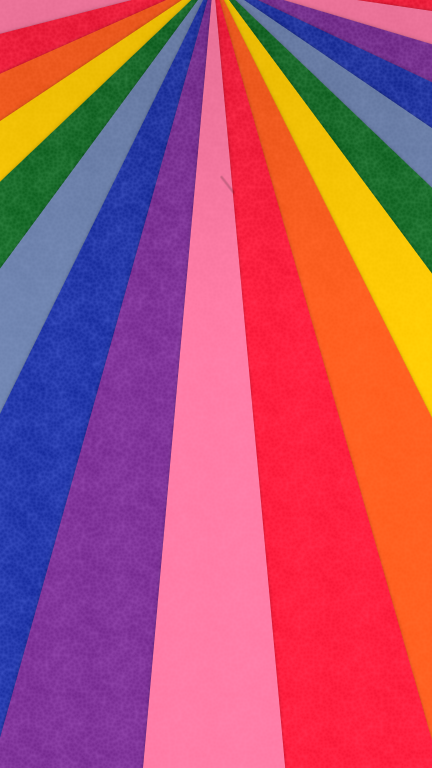
A Shadertoy shader for this background:

```glsl
// A fan of coloured paper strips spreading from a point just above the top edge.
// The angle around that point is turned into a strip number, which picks one of
// eight repeating colours; cellular grain and layered sines give the paper feel.

const vec2 APEX = vec2(0.494, -0.0486);      // in canvas widths, y runs down
const vec3 LEFT_FAN  = vec3(5.1, 10.7, 0.09); // first edge, step, narrowing (degrees)
const vec3 RIGHT_FAN = vec3(5.2, 11.0, 0.18);

vec3 stripColour(float index) {
    vec3 palette[8] = vec3[8](
        vec3(0.99, 0.48, 0.64),  // pink
        vec3(0.99, 0.13, 0.25),  // red
        vec3(0.99, 0.37, 0.13),  // orange
        vec3(0.99, 0.79, 0.02),  // yellow
        vec3(0.11, 0.44, 0.18),  // green
        vec3(0.44, 0.52, 0.69),  // pale blue
        vec3(0.15, 0.23, 0.67),  // blue
        vec3(0.50, 0.21, 0.60)); // purple
    return palette[int(mod(index + 0.5, 8.0))];
}

vec2 hash2(vec2 cell) {
    vec3 q = fract(cell.xyx * vec3(0.1031, 0.1030, 0.0973));
    q += dot(q, q.yzx + 33.33);
    return fract((q.xx + q.yz) * q.zy);
}

// Distance to the nearest scattered point
float cellular(vec2 p) {
    vec2 cell = floor(p), local = fract(p);
    float nearest = 2.0;
    for (int y = -1; y <= 1; y++)
    for (int x = -1; x <= 1; x++) {
        vec2 offset = vec2(x, y);
        nearest = min(nearest, length(offset + hash2(cell + offset) - local));
    }
    return nearest;
}

// Soft, wide unevenness of the paper
float mottle(vec2 p) {
    float sum = 0.0, amplitude = 0.5;
    for (int i = 0; i < 4; i++) {
        sum += amplitude * sin(p.x + 1.7 * sin(p.y)) * sin(p.y + 1.3 * sin(p.x));
        p = mat2(1.6, 1.2, -1.2, 1.6) * p + 2.3;
        amplitude *= 0.6;
    }
    return sum;
}

// Inverts angle = first + step * k - narrowing * k * k
float edgeCoordinate(float angle, vec3 fan) {
    float root = sqrt(fan.y * fan.y - 4.0 * fan.z * (angle - fan.x));
    return (fan.y - root) / (2.0 * fan.z);
}

float segmentDistance(vec2 p, vec2 a, vec2 b) {
    vec2 ab = b - a;
    return length(p - a - ab * clamp(dot(p - a, ab) / dot(ab, ab), 0.0, 1.0));
}

vec3 paperFan(vec2 p, float pixel) {
    vec2 ray = p - APEX;
    float side = ray.x < 0.0 ? -1.0 : 1.0;
    vec3 fan = side < 0.0 ? LEFT_FAN : RIGHT_FAN;
    float k = edgeCoordinate(degrees(atan(abs(ray.x), ray.y)), fan);

    // Blend the two strips that meet at the nearest edge
    float edge = max(round(k), 0.0);
    float stepAngle = radians(fan.y - 2.0 * fan.z * k);
    float dist = (k - edge) * stepAngle * length(ray);
    float outer = clamp(dist / pixel + 0.5, 0.0, 1.0);
    vec3 colour = mix(stripColour(side * edge), stripColour(side * (edge + 1.0)), outer);

    // Thin contact shadow on the outer sheet
    return colour * (1.0 - 0.16 * outer * exp(-abs(dist) / 0.003));
}

void mainImage(out vec4 fragColor, in vec2 fragCoord) {
    float pixel = 1.0 / iResolution.x;
    vec2 p = vec2(fragCoord.x, iResolution.y - fragCoord.y) * pixel;
    vec3 colour = paperFan(p, pixel);

    // Light falls off towards the top
    float height = fragCoord.y / iResolution.y;
    colour *= 1.02 - 0.09 * smoothstep(0.5, 1.0, height);

    // Paper grain, stronger on dark sheets
    float luma = dot(colour, vec3(0.3, 0.59, 0.11));
    float grain = cellular(p * 120.0) - 0.47 + 0.4 * mottle(p * 45.0);
    colour += grain * mix(0.09, 0.02, smoothstep(0.2, 0.6, luma));

    // One stray fibre on the central strip
    float fibre = segmentDistance(p, vec2(0.513, 0.41), vec2(0.540, 0.445));
    colour *= 1.0 - 0.18 * (1.0 - smoothstep(0.0, 0.003 + pixel, fibre));

    fragColor = vec4(clamp(colour, 0.0, 1.0), 1.0);
}
```
